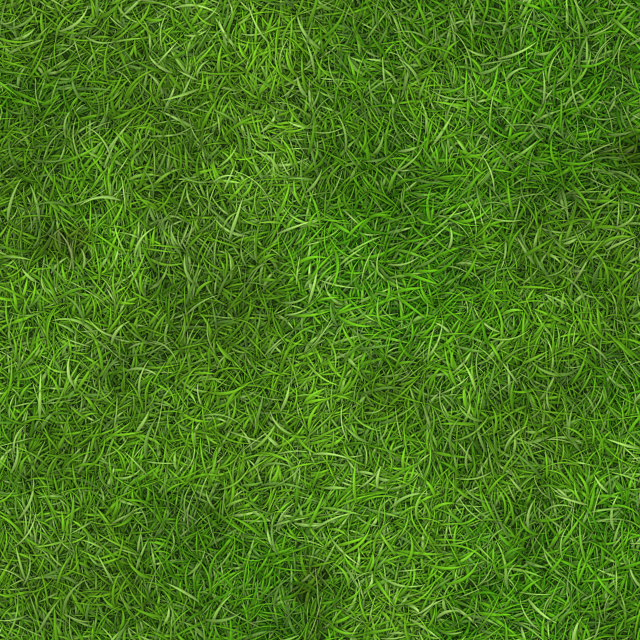
Give the GLSL for this texture, as a WebGL 2 fragment shader.

```glsl
#version 300 es
precision highp float;

uniform vec2 u_resolution;
out vec4 fragColor;

const int LAYERS = 24;

float hash(vec2 p) {
  return fract(sin(dot(p, vec2(127.1, 311.7))) * 43758.5453);
}

vec4 hash4(vec2 p) {
  vec2 q = vec2(dot(p, vec2(127.1, 311.7)), dot(p, vec2(269.5, 183.3)));
  return fract(sin(vec4(q, q.x + q.y, q.x - 1.7 * q.y)) * 43758.5453);
}

float noise(vec2 p) {
  vec2 i = floor(p), f = fract(p);
  f = f * f * (3.0 - 2.0 * f);
  float low = mix(hash(i), hash(i + vec2(1, 0)), f.x);
  float high = mix(hash(i + vec2(0, 1)), hash(i + vec2(1, 1)), f.x);
  return mix(low, high, f.y);
}

float fbm(vec2 p) {
  return 0.55 * noise(p) + 0.3 * noise(p * 2.1 + 7.3) + 0.15 * noise(p * 4.3 + 3.1);
}

// Prevailing growth direction, as an angle
float growthAngle(vec2 p) {
  return 1.2 + 0.65 * sin(6.0 * p.x + 2.0 * sin(5.0 * p.y)) + 0.35 * cos(9.0 * p.y - 4.0 * p.x);
}

// x: signed distance, y: position from root (-1) to tip (1), z: side of the midrib
vec3 blade(vec2 p, float angle, float halfLength, float halfWidth, float bend) {
  float c = cos(angle), s = sin(angle);
  p = vec2(c * p.x + s * p.y, c * p.y - s * p.x);
  float t = p.x / halfLength;
  float slope = 2.0 * bend * t;
  float across = (p.y - bend * halfLength * (t * t - 0.4)) / sqrt(1.0 + slope * slope);
  float width = halfWidth * sqrt(max(1.0 - t, 0.0)) * smoothstep(-1.4, -0.4, t);
  float d = max(abs(across) - width, (abs(t) - 1.0) * halfLength);
  return vec3(d, clamp(t, -1.0, 1.0), clamp(across / halfWidth, -1.0, 1.0));
}

vec3 grassColor(float tone, float pale, float lush) {
  vec3 dark = vec3(0.14, 0.28, 0.07);
  vec3 middle = mix(vec3(0.27, 0.48, 0.08), vec3(0.21, 0.48, 0.06), lush);
  vec3 bright = mix(vec3(0.45, 0.71, 0.13), vec3(0.39, 0.70, 0.10), lush);
  vec3 color = mix(dark, middle, smoothstep(0.0, 0.5, tone));
  color = mix(color, bright, smoothstep(0.45, 1.0, tone));
  vec3 dry = mix(vec3(0.38, 0.56, 0.23), vec3(0.62, 0.79, 0.40), smoothstep(0.6, 1.1, tone));
  return mix(color, dry, smoothstep(0.58, 0.82, pale) * 0.9);
}

// Paints one layer of scattered blades over the colour below
vec3 paintLayer(vec3 color, vec2 uv, float layer, float depth, float lush, float pixel) {
  float size = mix(0.030, 0.039, hash(vec2(layer, 4.7)));
  vec2 offset = vec2(hash(vec2(layer, 1.3)), hash(vec2(layer, 8.9)));
  vec2 grid = uv / size + offset;
  vec2 base = floor(grid);
  for (int j = -1; j <= 1; j++) {
    for (int i = -1; i <= 1; i++) {
      vec2 cell = base + vec2(i, j);
      vec4 a = hash4(cell + layer * 17.3);
      vec4 b = hash4(cell + layer * 9.1 + 53.7);
      vec2 center = (cell + 0.15 + 0.7 * a.xy - offset) * size;
      float angle = growthAngle(center) + (a.z + b.w - 1.0) * 2.2;
      float halfLength = size * mix(0.45, 1.02, a.w);
      float halfWidth = mix(0.0009, 0.0023, b.x * b.x);
      vec3 shape = blade(uv - center, angle, halfLength, halfWidth, (b.y - 0.5) * 0.65);

      float shadow = 1.0 - smoothstep(0.0, 0.004, shape.x);
      color *= 1.0 - 0.19 * shadow;
      float tone = 0.45 + 0.5 * depth + 0.65 * (b.z - 0.5);
      float pale = fract(b.x * 7.3 + a.w * 3.1);
      vec3 tint = grassColor(tone, pale, lush);
      tint *= mix(0.80, 1.08, smoothstep(-1.0, 0.4, shape.y)) * (1.0 + 0.09 * shape.z);
      color = mix(color, tint, clamp(0.5 - shape.x / pixel, 0.0, 1.0));
    }
  }
  return color;
}

void main() {
  float extent = min(u_resolution.x, u_resolution.y);
  vec2 uv = gl_FragCoord.xy / extent;
  float pixel = 1.3 / extent;

  // Broad variation of the turf
  float lush = smoothstep(0.25, 0.75, fbm(uv * 4.0 + 2.6) + 0.18 * (uv.x - uv.y));
  float patches = fbm(uv * 9.0 + 21.4);

  // Soil and thatch
  float grain = noise(uv * 240.0);
  vec3 color = mix(vec3(0.12, 0.22, 0.06), vec3(0.20, 0.32, 0.10), grain);

  // Blades from the deepest to the topmost
  for (int k = 0; k < LAYERS; k++) {
    float layer = float(k);
    color = paintLayer(color, uv, layer + 1.0, layer / float(LAYERS - 1), lush, pixel);
  }

  // Thin, shaded hollows
  color *= mix(0.94, 1.14, smoothstep(0.25, 0.7, patches));
  float hollow = smoothstep(0.76, 0.88, fbm(uv * 7.0 + 40.2));
  color = mix(color, color * vec3(0.8, 0.68, 0.85), hollow);
  fragColor = vec4(color, 1.0);
}
```
